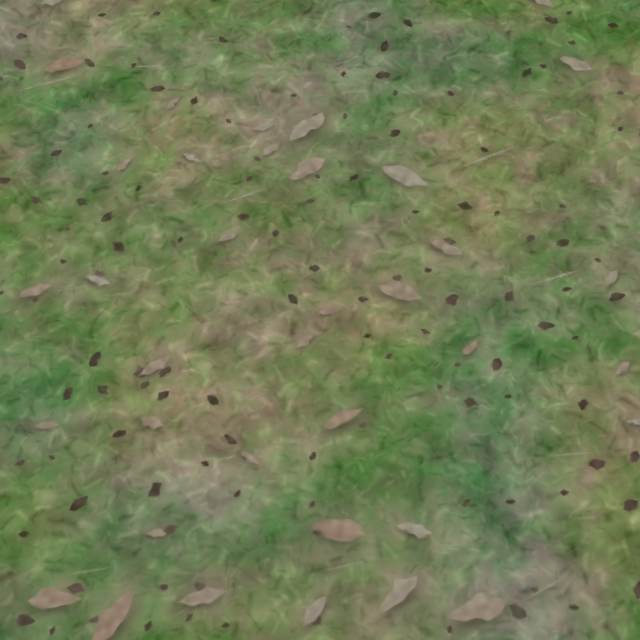
Reproduce this texture procedurally as a three.js fragment shader.

```glsl
// A worn lawn seen at a slant: green and dry patches under soft short blades,
// strewn with fallen leaves, dark crumbs and a few straws.
// Patches are layered noise; blades and litter are jittered shapes in grid cells.

#define PATCH_SCALE 3.6
#define CLUMP_SCALE 24.0
#define BLADE_SCALE 36.0
#define BLADE_CONTRAST 0.085
#define CLUMP_CONTRAST 0.27
#define DEPTH 0.35
#define LEAF_SHARE 0.42
#define CRUMB_SHARE 0.36
#define STRAW_SHARE 0.30
#define EDGE 0.0035

varying vec2 vUv;

const vec3 LUSH = vec3(0.345, 0.475, 0.265);
const vec3 OLIVE = vec3(0.435, 0.490, 0.330);
const vec3 DRY = vec3(0.515, 0.500, 0.405);
const vec3 EARTH = vec3(0.530, 0.475, 0.410);
const vec3 SHADOW = vec3(0.255, 0.235, 0.185);
const vec3 TAN_LEAF = vec3(0.600, 0.500, 0.430);
const vec3 PALE_LEAF = vec3(0.620, 0.600, 0.540);
const vec3 CRUMB = vec3(0.290, 0.220, 0.200);
const vec3 STRAW = vec3(0.570, 0.590, 0.460);

float hash(vec2 p) {
  return fract(sin(dot(p, vec2(127.1, 311.7))) * 43758.5453);
}

float noise(vec2 p) {
  vec2 i = floor(p), f = fract(p);
  f = f * f * (3.0 - 2.0 * f);
  return mix(mix(hash(i), hash(i + vec2(1, 0)), f.x),
             mix(hash(i + vec2(0, 1)), hash(i + vec2(1, 1)), f.x), f.y);
}

vec2 turn(vec2 p, float a) {
  float c = cos(a), s = sin(a);
  return vec2(c * p.x + s * p.y, c * p.y - s * p.x);
}

float fbm(vec2 p) {
  float sum = 0.0, weight = 0.53;
  for (int i = 0; i < 4; i++) {
    sum += weight * noise(p);
    p = turn(p, 0.6) * 2.03 + 7.3;
    weight *= 0.5;
  }
  return sum;
}

// Signed tone of soft strokes, one per cell, at scattered angles
float blades(vec2 p) {
  vec2 cell = floor(p);
  float tone = 0.0;
  for (int y = -1; y <= 1; y++) {
    for (int x = -1; x <= 1; x++) {
      vec2 id = cell + vec2(x, y);
      float h = hash(id + 3.7);
      vec2 center = id + 0.1 + 0.8 * vec2(hash(id), hash(id + 19.1));
      vec2 d = turn(p - center, 0.5 + 3.0 * (hash(id + 41.3) - 0.5));
      d.y += 0.5 * (h - 0.5) * d.x * d.x;
      d.x = max(abs(d.x) - mix(0.15, 0.48, h), 0.0);
      float width = mix(0.13, 0.23, hash(id + 8.9));
      tone += 2.0 * (hash(id + 57.7) - 0.5) * exp(-dot(d, d) / (width * width));
    }
  }
  return tone;
}

// Lays ragged pointed shapes with a soft shadow and bare ground over the base
vec3 litter(vec3 base, vec2 p, float grid, float share, vec2 size,
            float tilt, vec3 tintA, vec3 tintB, float shade) {
  vec2 cell = floor(p * grid);
  for (int y = -1; y <= 1; y++) {
    for (int x = -1; x <= 1; x++) {
      vec2 id = cell + vec2(x, y);
      float h = hash(id + grid);
      vec2 center = (id + 0.15 + 0.7 * vec2(hash(id + 5.3), hash(id + 27.9))) / grid;
      vec2 r = size * mix(0.35, 1.0, h * h);
      vec2 d = turn(p - center, 0.25 + tilt * (hash(id + 71.3) - 0.5));
      float ragged = 0.9 * (noise(d / r.y * 0.9 + id * 3.1) - 0.5);
      float shape = (abs(d.y) / r.y + d.x * d.x / (r.x * r.x) - 1.0 + ragged) * r.y;
      float present = step(hash(id + 13.7), share);
      vec2 low = (d + vec2(0.15, 0.75) * r) / (r * vec2(0.9, 0.8));
      vec2 bare = d / (r * vec2(1.8, 2.6));
      base = mix(base, EARTH, 0.5 * shade * present * exp(-dot(bare, bare)));
      base = mix(base, SHADOW, 0.75 * shade * present * exp(-dot(low, low)));
      vec3 tint = mix(tintA, tintB, hash(id + 33.1));
      tint += 0.12 * (noise(d * 90.0 + id) - 0.5);
      base = mix(base, tint, 0.85 * present * (1.0 - smoothstep(-EDGE, EDGE, shape)));
    }
  }
  return base;
}

void main() {
  // Ground coordinates: grain grows finer toward the top
  vec2 p = vec2((vUv.x - 0.5) * (1.0 + DEPTH * vUv.y) + 0.5,
                vUv.y * (1.0 + DEPTH * vUv.y));

  // Broad patches, drawn out along a rising diagonal
  vec2 slant = turn(p, 0.35) * vec2(0.75, 1.35);
  float band = exp(-pow((vUv.y - 0.55 - 0.3 * vUv.x) / 0.17, 2.0));
  float dryness = fbm(slant * PATCH_SCALE + 4.0) - 0.13 * band + 0.04;
  dryness += 0.30 * (noise(p * 21.0 + 9.0) - 0.5);
  vec3 color = mix(LUSH, OLIVE, smoothstep(0.22, 0.50, dryness));
  color = mix(color, DRY, smoothstep(0.47, 0.78, dryness));
  color += vec3(0.05, 0.015, -0.06) * (noise(p * 5.0 + 31.0) - 0.5);

  // Clumps, blades and fine grain
  vec2 warp = p + 0.012 * vec2(noise(p * 30.0), noise(p * 30.0 + 50.0));
  float tone = CLUMP_CONTRAST * (fbm(warp * CLUMP_SCALE) - 0.5);
  tone += BLADE_CONTRAST * blades(warp * BLADE_SCALE);
  tone += 0.6 * BLADE_CONTRAST * blades(warp * BLADE_SCALE * 1.7 + 11.0);
  color += tone * vec3(1.0, 0.95, 0.85);
  color += vec3(0.06, -0.02, 0.04) * (noise(p * 48.0 + 17.0) - 0.5);

  // Litter, smallest first
  color = litter(color, p, 15.0, CRUMB_SHARE, vec2(0.018, 0.010), 2.5, CRUMB, SHADOW, 0.25);
  color = litter(color, p, 4.0, STRAW_SHARE, vec2(0.065, 0.004), 0.7, STRAW, PALE_LEAF, 0.2);
  color = litter(color, p, 7.0, LEAF_SHARE, vec2(0.052, 0.019), 1.9, TAN_LEAF, PALE_LEAF, 0.8);

  gl_FragColor = vec4(clamp(color, 0.0, 1.0), 1.0);
}
```
